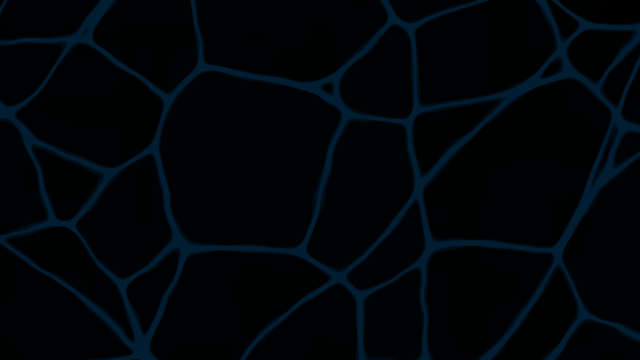
A Shadertoy shader for this background:

```glsl
// Dark web of blue veins: the borders of two overlaid power diagrams (Voronoi
// cells with random weights, so sizes vary), bent by noise. An exponential
// soft minimum of the border distances rounds the corners and webs the joints.

const vec3 VEIN_COLOR   = vec3(0.0, 0.114, 0.194);
const vec3 FRINGE_COLOR = vec3(0.0, 0.050, 0.088);
const vec3 CELL_COLOR   = vec3(0.001, 0.009, 0.014);

// Lengths are in canvas heights.
const float FINE_CELL    = 0.315;
const float COARSE_CELL  = 1.0;
const float WEIGHT_RANGE = 0.9;    // spread of cell sizes, in grid units
const float JITTER       = 0.9;
const float ROUNDING     = 0.0085;
const vec2  VEIN_WIDTH   = vec2(0.0030, 0.0090);  // min, max half width
const vec2  FRINGE_WIDTH = vec2(0.0005, 0.0105);  // min, max extra width
const float SOFTNESS     = 0.0006;
const float BEND         = 0.07;
const float WOBBLE       = 0.010;

float hash(vec2 p) {
    return fract(sin(dot(p, vec2(127.1, 311.7))) * 43758.5453);
}

vec2 hash2(vec2 p) {
    return vec2(hash(p), hash(p + vec2(37.3, 17.9)));
}

float noise(vec2 p) {
    vec2 i = floor(p), f = fract(p);
    f = f * f * (3.0 - 2.0 * f);
    return mix(mix(hash(i), hash(i + vec2(1, 0)), f.x),
               mix(hash(i + vec2(0, 1)), hash(i + vec2(1, 1)), f.x), f.y);
}

vec2 noise2(vec2 p) {
    return vec2(noise(p), noise(p + vec2(19.7, 53.1))) - 0.5;
}

// Weighted site of a grid cell: position in xy, weight in z.
vec3 site(vec2 cell, float seed) {
    vec2 key = cell + seed;
    vec2 pos = cell + 0.5 + JITTER * (hash2(key) - 0.5);
    return vec3(pos, WEIGHT_RANGE * hash(key + 71.3));
}

float power(vec2 p, vec3 s) {
    vec2 d = p - s.xy;
    return dot(d, d) - s.z;
}

// x: sum of exp(-distance / ROUNDING) over the borders, y: random cell tint.
vec2 cellBorders(vec2 uv, float size, float seed) {
    vec2 p = uv / size, base = floor(p);

    // Owner of this point
    vec3 owner = vec3(0.0);
    float ownerPower = 1e5;
    for (int y = -2; y <= 2; y++)
    for (int x = -2; x <= 2; x++) {
        vec3 s = site(base + vec2(x, y), seed);
        float pw = power(p, s);
        if (pw < ownerPower) { ownerPower = pw; owner = s; }
    }

    // Borders shared with the other sites
    float sum = 0.0;
    for (int y = -2; y <= 2; y++)
    for (int x = -2; x <= 2; x++) {
        vec3 s = site(base + vec2(x, y), seed);
        float gap = length(s.xy - owner.xy);
        if (gap > 1e-4) {
            float d = size * (power(p, s) - ownerPower) / (2.0 * gap);
            sum += exp(-d / ROUNDING);
        }
    }
    return vec2(sum, hash(floor(owner.xy) + seed + 5.7));
}

void mainImage(out vec4 fragColor, in vec2 fragCoord) {
    vec2 uv = fragCoord / iResolution.y;
    float soft = SOFTNESS + 0.5 / iResolution.y;

    // Bent coordinates, each layer with its own flow
    vec2 wobble = WOBBLE * noise2(uv * 17.0);
    vec2 fineUv = uv + BEND * noise2(uv * 3.2) + wobble;
    vec2 coarseUv = uv + 1.7 * BEND * noise2(uv * 2.6 + 31.0) + wobble;

    vec2 fine = cellBorders(fineUv, FINE_CELL, 3.0);
    vec2 coarse = cellBorders(coarseUv, COARSE_CELL, 12.0);
    float dist = -ROUNDING * log(fine.x + coarse.x + 1e-20);

    // Cell floor: faint tint per cell with slight mottling
    float tint = 0.7 * fine.y + 0.3 * coarse.y;
    float mottle = 0.7 + 0.6 * noise(uv * 10.0);
    vec3 color = CELL_COLOR * mix(0.05, 1.4, tint) * mottle;

    // Ragged fringe, then the vein itself
    float width = mix(VEIN_WIDTH.x, VEIN_WIDTH.y, noise(uv * 9.0 + 11.0));
    float fringe = width + mix(FRINGE_WIDTH.x, FRINGE_WIDTH.y, noise(uv * 16.0 + 83.0));
    color = mix(color, FRINGE_COLOR, 1.0 - smoothstep(fringe - 2.0 * soft, fringe + soft, dist));
    color = mix(color, VEIN_COLOR, 1.0 - smoothstep(width - soft, width + soft, dist));

    fragColor = vec4(color, 1.0);
}
```
